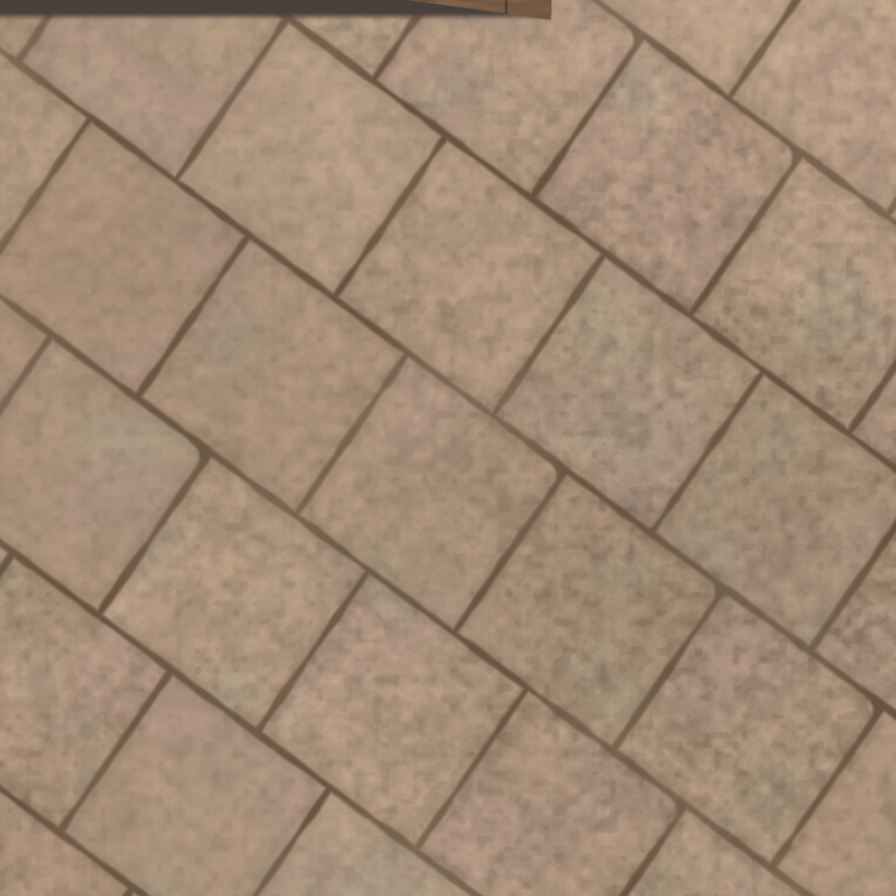
A WebGL 2 fragment shader for this texture:

```glsl
#version 300 es
precision highp float;

uniform vec2 u_resolution;
out vec4 outColor;

float hash(vec2 p) {
    return fract(sin(dot(p, vec2(127.1, 311.7))) * 43758.5453);
}

float noise(vec2 p) {
    vec2 i = floor(p), f = fract(p);
    f = f * f * (3.0 - 2.0 * f);
    return mix(mix(hash(i), hash(i + vec2(1, 0)), f.x),
               mix(hash(i + vec2(0, 1)), hash(i + vec2(1, 1)), f.x), f.y);
}

float fbm(vec2 p) {
    float sum = 0.0, amp = 0.5;
    for (int i = 0; i < 4; i++) {
        sum += amp * noise(p);
        p = mat2(1.6, 1.2, -1.2, 1.6) * p + 7.3;
        amp *= 0.5;
    }
    return sum / 0.9375;
}

// Slanted running bond: xy = position in the paver, zw = paver index
vec4 paver(vec2 p) {
    float v = (p.y - 0.742 * p.x - 0.056) / 0.2747;
    float row = floor(v);
    float u = (p.x + 0.69 * p.y - 0.1914) / 0.2676 - 0.4642 * row;
    return vec4((fract(vec2(u, v)) - 0.5) * 0.2205, floor(u), row);
}

// Signed distance to the paver edge, with one worn corner on some pavers
float paverEdge(vec2 local, vec2 id) {
    float worn = step(0.6, hash(id + 3.7)) * 0.016;
    float radius = local.x > 0.0 && local.y < 0.0 ? 0.004 + worn : 0.004;
    vec2 q = abs(local) - 0.11025 + radius;
    return length(max(q, 0.0)) + min(max(q.x, q.y), 0.0) - radius;
}

vec3 stone(vec2 p, vec2 id) {
    float tone = hash(id);
    vec3 color = mix(vec3(0.655, 0.555, 0.46), vec3(0.70, 0.605, 0.505), tone);

    // Rosy and grey blotches
    float rosy = smoothstep(0.45, 0.7, fbm(p * 7.0 + id * 2.3));
    float grey = smoothstep(0.58, 0.8, fbm(p * 8.0 - id * 3.1 + 20.0));
    color = mix(color, vec3(0.67, 0.57, 0.50), 0.75 * rosy);
    color = mix(color, vec3(0.64, 0.585, 0.50), 0.6 * grey);

    // Broad light and shade across the floor
    float shade = exp(-9.0 * dot(p - vec2(0.82, 0.55), p - vec2(0.82, 0.55)));
    float glow = smoothstep(0.75, 0.0, length(p - vec2(0.9, 0.0)));
    color *= 1.0 - 0.07 * shade + 0.06 * glow;

    // Pitted grain, rougher on some pavers
    float rough = 0.10 + 0.10 * hash(id + 9.1) + 0.08 * shade;
    float grain = fbm(p * 75.0) - 0.5;
    float pits = smoothstep(0.6, 0.85, noise(p * 95.0 + 31.0));
    return color * (1.0 + rough * (1.3 * grain - 0.35 * pits) + 0.10 * (fbm(p * 16.0) - 0.5));
}

void main() {
    vec2 p = gl_FragCoord.xy / u_resolution;
    p.y = 1.0 - p.y;
    float px = 1.0 / u_resolution.y;

    vec4 cell = paver(p);
    float d = paverEdge(cell.xy, cell.zw) + 0.003 * (noise(p * 45.0) - 0.5);
    vec3 color = stone(p, cell.zw);

    // Joints of uneven depth with soft grime alongside
    float depth = mix(0.55, 1.0, noise(p * 9.0 + 4.0));
    color *= 1.0 - 0.07 * smoothstep(-0.02, 0.0, d);
    color = mix(color, vec3(0.40, 0.32, 0.245), depth * smoothstep(-0.0065, -0.001, d));

    // Shadowed ledge on the top border, ending in a brown wedge
    float ledge = smoothstep(0.024, 0.013, p.y) * smoothstep(0.617, 0.613, p.x);
    color = mix(color, vec3(0.29, 0.25, 0.235), ledge);
    float slope = 0.14 * (p.x - 0.455);
    float wedge = smoothstep(px, -px, p.y - slope) * smoothstep(0.616, 0.613, p.x);
    vec3 brown = vec3(0.47, 0.36, 0.27) * (0.9 + 0.2 * noise(p * vec2(40.0, 200.0)));
    brown *= 1.0 - 0.3 * smoothstep(0.003, 0.0, abs(p.x - 0.565));
    color = mix(color, brown, wedge);

    outColor = vec4(color, 1.0);
}
```
